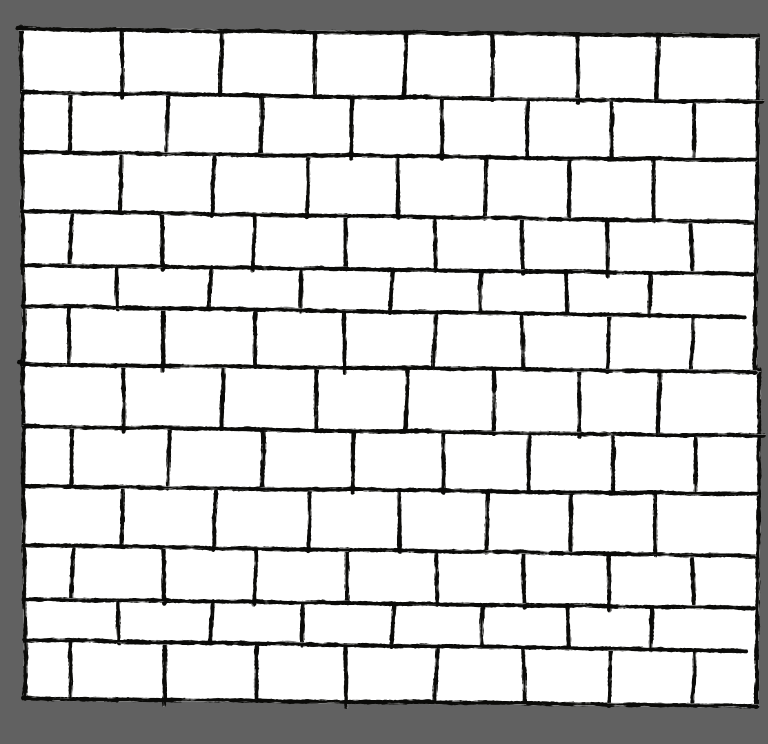
A WebGL 2 fragment shader for this pattern:

```glsl
#version 300 es
precision highp float;
// Hand-inked block wall: two stacked copies of a six-course panel on grey.

#define CANVAS_HEIGHT 744.0              // design units spanning the canvas height
#define PANEL_ORIGIN vec2(21.0, 29.0)    // top left corner of the upper panel
#define PANEL_STEP vec2(1.5, 334.0)      // shift from one panel to the next
#define PANEL_WIDTH 735.0
#define COURSES 6
#define HALF_LINE 2.1
#define WOBBLE 1.4
#define WEAR 0.75
#define BACKDROP vec3(0.38)
#define PAPER vec3(1.0)
#define INK vec3(0.04, 0.04, 0.03)
#define DRY_INK vec3(0.66)

uniform vec2 u_resolution;
out vec4 fragColor;

// Ruled lines: height at left, drop to the right, right end, bow of the joints below
const vec4 RULES[COURSES + 1] = vec4[](
    vec4(0.0, 7.0, 737.0, 6.0), vec4(63.0, 10.0, 741.0, -3.0),
    vec4(123.0, 8.0, 734.0, -3.0), vec4(182.0, 11.0, 732.0, -10.0),
    vec4(236.0, 9.0, 732.0, -9.0), vec4(277.0, 11.0, 724.0, -10.0),
    vec4(335.5, 7.0, 735.0, 0.0));

float hash(vec2 p) {
    vec3 h = fract(vec3(p.xyx) * 0.1031);
    h += dot(h, h.yzx + 33.33);
    return fract((h.x + h.y) * h.z);
}

float noise(vec2 p) {
    vec2 cell = floor(p), f = fract(p);
    f = f * f * (3.0 - 2.0 * f);
    return mix(mix(hash(cell), hash(cell + vec2(1, 0)), f.x),
               mix(hash(cell + vec2(0, 1)), hash(cell + vec2(1, 1)), f.x), f.y);
}

float segment(vec2 p, vec2 a, vec2 b) {
    vec2 ab = b - a;
    return length(p - a - ab * clamp(dot(p - a, ab) / dot(ab, ab), 0.0, 1.0));
}

float ruleY(int i, float x) {
    return RULES[i].x + RULES[i].y * x / PANEL_WIDTH;
}

// Distance to the nearest upright joint of one course
float jointDistance(vec2 p, int course) {
    float d = 1e3;
    float first = course % 2 == 0 ? 1.0 : 0.5;
    for (float t = first; t < 8.0; t += 1.0) {
        vec2 id = vec2(t * 2.0, float(course) * 7.0 + 3.0);
        // Blocks narrow slightly to the right
        float x = 1.0 + 99.9 * t - 1.36 * t * t;
        x += RULES[course].w * sin(0.3927 * t) + 3.0 * (hash(id) - 0.5);
        float lean = 5.0 * hash(id + 31.0) - 3.0;
        float overshoot = 5.0 * pow(hash(id + 57.0), 3.0);
        vec2 top = vec2(x - 0.5 * lean, ruleY(course, x));
        vec2 foot = vec2(x + 0.5 * lean, ruleY(course + 1, x) + overshoot);
        d = min(d, segment(p, top, foot));
    }
    return d;
}

// Lays a stroke with ragged, dry flecks near its edges
vec3 inkStroke(vec3 color, float d, vec2 grain, float pixel) {
    float fleck = smoothstep(0.62, 0.78, noise(grain)) * smoothstep(-1.9, -0.4, d);
    vec3 ink = mix(INK, DRY_INK, WEAR * fleck);
    return mix(color, ink, clamp(0.5 - d / pixel, 0.0, 1.0));
}

vec3 drawPanel(vec3 color, vec2 p, float pixel) {
    // Paper inside the slightly tapered outline
    float taper = 3.0 * p.y / RULES[COURSES].x;
    float inside = min(min(p.x - taper, 737.0 - taper - p.x),
                       min(p.y - ruleY(0, p.x), ruleY(COURSES, p.x) - p.y));
    color = mix(color, PAPER, clamp(0.5 + inside / pixel, 0.0, 1.0));

    // Unsteady hand
    vec2 q = p + WOBBLE * (vec2(noise(p * 0.045 + 9.0), noise(p * 0.03 + 71.0)) - 0.5);

    // Side borders, ruled lines and joints
    float upright = min(segment(q, vec2(0.0, -1.0), vec2(3.0, 336.0)),
                        segment(q, vec2(737.0, 6.0), vec2(734.0, 343.0)));
    float level = 1e3;
    for (int i = 0; i <= COURSES; i++) {
        float start = i == 0 ? -4.0 : 1.5;
        float end = RULES[i].z;
        level = min(level, segment(q, vec2(start, ruleY(i, start)), vec2(end, ruleY(i, end))));
        if (i < COURSES && q.y > ruleY(i, q.x) - 8.0 && q.y < ruleY(i + 1, q.x) + 12.0)
            upright = min(upright, jointDistance(q, i));
    }

    float halfWidth = HALF_LINE + 1.1 * (noise(p * 0.16 + 40.0) - 0.5)
                    + 0.7 * (noise(p * 0.55) - 0.5);
    color = inkStroke(color, upright - halfWidth, p * vec2(0.7, 0.12) + 20.0, pixel);
    return inkStroke(color, level - halfWidth, p * vec2(0.09, 0.7) + 50.0, pixel);
}

void main() {
    float pixel = CANVAS_HEIGHT / u_resolution.y;
    vec2 p = vec2(gl_FragCoord.x, u_resolution.y - gl_FragCoord.y) * pixel;
    vec3 color = BACKDROP;
    for (int k = 1; k >= 0; k--)
        color = drawPanel(color, p - PANEL_ORIGIN - float(k) * PANEL_STEP + 100.0 - 100.0, pixel);
    fragColor = vec4(color, 1.0);
}
```
